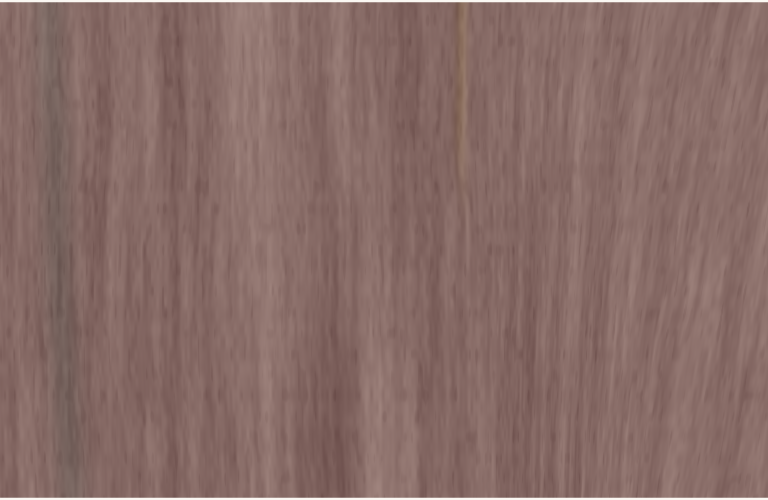
Reproduce this texture procedurally as a Shadertoy shader.

```glsl
float hash(vec2 cell) {
    return fract(sin(dot(cell, vec2(127.1, 311.7))) * 43758.5453);
}

// Smooth value noise, centred on zero
float noise(vec2 p) {
    vec2 cell = floor(p), f = fract(p);
    f = f * f * (3.0 - 2.0 * f);
    float low = mix(hash(cell), hash(cell + vec2(1, 0)), f.x);
    float high = mix(hash(cell + vec2(0, 1)), hash(cell + vec2(1, 1)), f.x);
    return mix(low, high, f.y) - 0.5;
}

float streak(float x, float centre, float width) {
    float d = (x - centre) / width;
    return exp(-d * d);
}

// Grain coordinates: gentle waves, leaning more towards the right
vec2 bendGrain(vec2 p) {
    float lean = 0.17 * smoothstep(0.93, 1.35, p.x);
    float wave = 0.022 * noise(vec2(p.x * 3.0, p.y * 2.5))
               + 0.006 * noise(vec2(p.x * 9.0, p.y * 7.0));
    return vec2(p.x + lean * (1.0 - p.y) + wave, p.y);
}

// Streaks from broad bands down to single fibres
float grainTone(vec2 g) {
    float tone = 0.075 * noise(g * vec2(9.0, 0.7));
    tone += 0.065 * noise(g * vec2(26.0, 1.2) + 17.0);
    tone += 0.055 * noise(g * vec2(62.0, 2.5) + 41.0);
    tone += 0.050 * noise(g * vec2(120.0, 9.0) + 73.0);
    tone += 0.045 * noise(g * vec2(190.0, 38.0) + 97.0);
    return tone;
}

void mainImage(out vec4 fragColor, in vec2 fragCoord) {
    vec2 p = fragCoord / iResolution.y;
    vec2 g = bendGrain(p);
    float tone = grainTone(g);

    // Pale figure lines, fading in and out along their length
    float fade = 0.8 + 0.8 * noise(vec2(g.x * 4.0, g.y * 3.0));
    tone += 0.045 * fade * streak(g.x, 0.745, 0.016);
    tone += 0.040 * fade * streak(g.x, 0.930, 0.010);
    tone += 0.028 * fade * streak(g.x, 0.535, 0.014);
    tone += 0.025 * fade * streak(g.x, 1.160, 0.045);

    // Darker heartwood between the pale lines
    tone -= 0.022 * streak(g.x, 0.640, 0.065);
    tone -= 0.020 * streak(g.x, 0.840, 0.060);
    tone -= 0.022 * streak(g.x, 1.300, 0.070);

    // Short dark pores
    float pores = smoothstep(0.22, 0.42, noise(g * vec2(150.0, 24.0) + 211.0));
    tone -= 0.028 * pores;

    vec3 wood = vec3(0.543, 0.432, 0.412) + tone * vec3(1.0, 1.04, 0.98);

    // Grey mineral stain and a yellowish sap line
    float stain = streak(g.x, 0.135 - 0.045 * p.y, 0.032);
    wood += stain * vec3(-0.068, -0.032, -0.034);
    float sap = streak(g.x, 0.925, 0.012) * smoothstep(0.5, 0.8, p.y);
    wood += sap * vec3(0.012, 0.012, -0.035);

    // Pale margin along the top and bottom
    float edge = min(p.y, 1.0 - p.y);
    float margin = 1.0 - smoothstep(0.003, 0.006, edge);
    fragColor = vec4(mix(wood, vec3(0.98, 0.97, 0.95), margin), 1.0);
}
```
